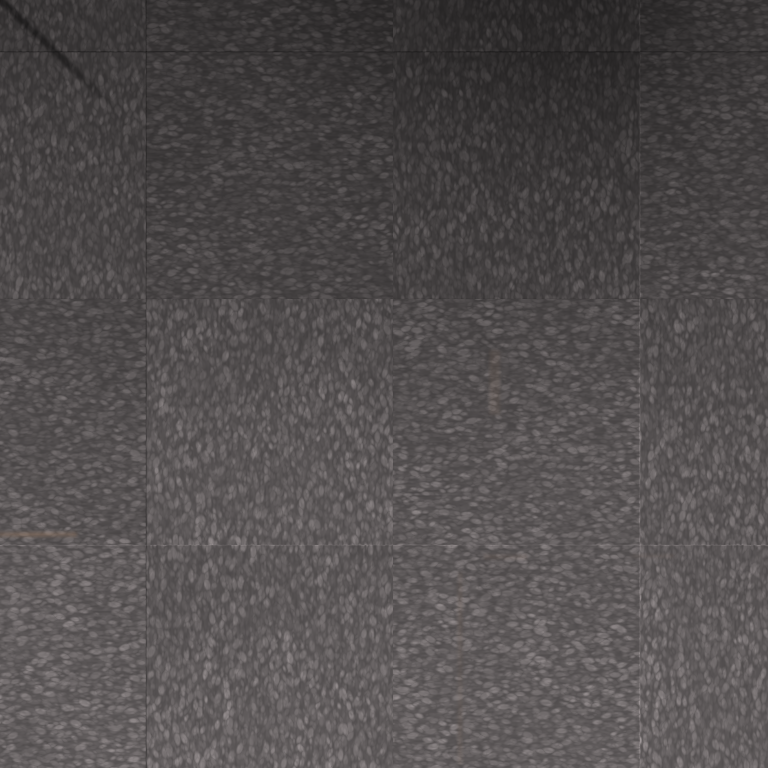
Give the GLSL for this texture, as a Shadertoy shader.

```glsl
// Dark carpet tiles with light flecks, alternating grain, thin seams and faint worn streaks.

const float TILE = 0.3213;                     // side of one tile
const vec2 TILE_ORIGIN = vec2(0.1905, 0.2900); // corner of tile (0, 0)
const vec3 WARM_GREY = vec3(1.035, 0.985, 0.990);
const vec3 STREAK_TAN = vec3(0.56, 0.45, 0.37);

float hash(vec2 p) {
    vec3 q = fract(vec3(p.xyx) * 0.1031);
    q += dot(q, q.yzx + 33.33);
    return fract((q.x + q.y) * q.z);
}

vec2 hash2(vec2 p) {
    return vec2(hash(p), hash(p + 57.3));
}

float valueNoise(vec2 p) {
    vec2 i = floor(p), f = fract(p);
    f = f * f * (3.0 - 2.0 * f);
    return mix(mix(hash(i), hash(i + vec2(1, 0)), f.x),
               mix(hash(i + vec2(0, 1)), hash(i + vec2(1, 1)), f.x), f.y);
}

// Brightness of randomly turned oval flecks, one per unit cell
float flecks(vec2 p, float blur, float seed) {
    vec2 cell = floor(p);
    float light = 0.0;
    for (int y = -1; y <= 1; y++)
    for (int x = -1; x <= 1; x++) {
        vec2 id = cell + vec2(x, y);
        vec2 key = id + seed;
        vec2 d = p - id - hash2(key);
        float angle = (hash(key + 11.7) - 0.5) * 1.8;
        float c = cos(angle), s = sin(angle);
        d = mat2(c, -s, s, c) * d;
        float radius = mix(0.22, 0.55, hash(key + 23.1));
        float dist = length(d * vec2(1.25, 0.85)) - radius;
        float tone = mix(0.15, 1.0, hash(key + 41.9));
        light = max(light, tone * (1.0 - smoothstep(-blur, blur, dist)));
    }
    return light;
}

// Broad light: bright at the bottom, with a dark pool at the upper right
float lighting(vec2 uv) {
    vec2 d = (uv - vec2(0.72, 1.0)) / vec2(0.26, 0.36);
    return mix(0.415, 0.245, pow(uv.y, 1.3)) - 0.070 * exp(-dot(d, d));
}

// Coverage of a thin line at a given distance from its centre
float lineMask(float dist, float halfWidth, float pixel) {
    return 1.0 - smoothstep(halfWidth - 0.5 * pixel, halfWidth + 0.7 * pixel, abs(dist));
}

// Soft-edged box given by centre and half size
float softBox(vec2 p, vec2 centre, vec2 halfSize, float blur) {
    vec2 d = abs(p - centre) - halfSize;
    return (1.0 - smoothstep(-blur, blur, d.x)) * (1.0 - smoothstep(-blur, blur, d.y));
}

float segmentDistance(vec2 p, vec2 a, vec2 b) {
    vec2 ab = b - a;
    return length(p - a - ab * clamp(dot(p - a, ab) / dot(ab, ab), 0.0, 1.0));
}

void mainImage(out vec4 fragColor, in vec2 fragCoord) {
    vec2 uv = fragCoord / iResolution.xy;
    float pixel = 1.0 / iResolution.y;

    // Tile layout; the grain turns by a quarter between tiles
    vec2 grid = (uv - TILE_ORIGIN) / TILE;
    vec2 tile = floor(grid);
    bool sideways = mod(tile.x + floor((tile.y + 1.0) * 0.5), 2.0) > 0.5;
    vec2 grain = (sideways ? uv.yx : uv) + 3.0 + tile * 0.37;

    // Pile: two sizes of fleck, loose patches and fine fibres
    vec2 scale = vec2(112.0, 78.0);
    float large = flecks(grain * scale, 0.13 + 50.0 * pixel, 0.0);
    float small = flecks(grain * scale * 1.6, 0.16 + 70.0 * pixel, 91.0);
    float patches = valueNoise(grain * 24.0);
    float fibre = valueNoise(grain * vec2(420.0, 110.0)) - 0.5;
    float pile = (0.68 * large + 0.34 * small) * mix(0.72, 1.15, patches);

    float level = lighting(uv) + 0.028 * (hash(tile + 8.0) - 0.5);
    level += 0.025 * (valueNoise(uv * 5.0) - 0.5);
    level *= 0.81 + 0.50 * pile + 0.12 * fibre;
    vec3 color = level * WARM_GREY;

    // Seams turn from dark to pale towards the lower right
    vec2 seam = (grid - floor(grid + 0.5)) * TILE;
    float wear = mix(0.5, 1.0, valueNoise(uv * 30.0));
    float vertical = lineMask(seam.x, 0.0008, pixel) * mix(-0.40, 0.35, uv.x);
    float horizontal = lineMask(seam.y, 0.0008, pixel) * mix(0.35, -0.35, uv.y);
    color *= 1.0 + wear * (vertical + horizontal);

    // Worn streaks: centre and half size, then strength
    const vec4 streaks[5] = vec4[5](
        vec4(0.040, 0.304, 0.060, 0.003), vec4(0.644, 0.502, 0.007, 0.042),
        vec4(0.599, 0.130, 0.003, 0.125), vec4(0.658, 0.275, 0.028, 0.003),
        vec4(0.850, 0.276, 0.028, 0.002));
    const float strengths[5] = float[5](0.62, 0.20, 0.17, 0.18, 0.16);
    for (int i = 0; i < 5; i++) {
        float streak = softBox(uv, streaks[i].xy, streaks[i].zw, 0.004);
        color = mix(color, STREAK_TAN, streak * strengths[i] * mix(0.5, 1.1, patches));
    }

    // Dark diagonal scuff in the upper left corner
    float scuff = segmentDistance(uv, vec2(0.0, 1.0), vec2(0.165, 0.845));
    float fade = 1.0 - smoothstep(0.06, 0.18, uv.x);
    color *= 1.0 - 0.40 * fade * (1.0 - smoothstep(0.001, 0.008, scuff));

    fragColor = vec4(clamp(color, 0.0, 1.0), 1.0);
}
```
